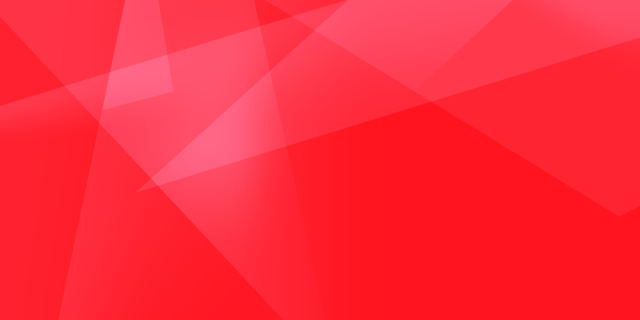
Write a Shadertoy shader that draws this background.

```glsl
// Overlapping translucent shards of pink light on a saturated red field.

// Soft half plane: 1 on the right-hand side of a -> b, with y pointing down.
float side(vec2 p, vec2 a, vec2 b) {
    vec2 d = normalize(b - a);
    float dist = d.x * (p.y - a.y) - d.y * (p.x - a.x);
    float soft = 0.8 / iResolution.y;
    return smoothstep(-soft, soft, dist);
}

float fadeOut(float start, float end, float x) {
    return 1.0 - smoothstep(start, end, x);
}

void mainImage(out vec4 fragColor, in vec2 fragCoord) {
    // Canvas spans 2 by 1, measured from the top left
    vec2 uv = fragCoord / iResolution.xy;
    vec2 p = vec2(2.0 * uv.x, 1.0 - uv.y);

    // Base level with a dim wash on the left
    float light = 0.08 + 0.05 * fadeOut(0.15, 0.65, p.x + 0.15 * p.y);

    // Large plane above the falling diagonal
    float diagonal = side(p, vec2(0.885, 1.0), vec2(0.0, 0.052));
    light += 0.07 * diagonal * fadeOut(0.7, 1.2, p.x);

    // Tall beam widening towards the bottom
    float beamLeft = side(p, vec2(0.182, 1.0), vec2(0.391, 0.0));
    float beam = beamLeft * side(p, vec2(0.794, 0.0), vec2(1.016, 1.0));
    light += beam * (0.015 + 0.05 * fadeOut(0.85, 1.5, p.x + 0.8 * p.y));

    // Small slanted pane at the top of the beam
    float pane = beamLeft * side(p, vec2(0.495, 0.0), vec2(0.542, 0.286))
               * side(p, vec2(0.542, 0.286), vec2(0.0, 0.427));
    light += 0.065 * pane;

    // Rising strip that fades below its upper edge
    float strip = side(p, vec2(0.0, 0.331), vec2(1.081, 0.0))
                * side(p, vec2(1.602, 0.0), vec2(1.302, 0.281));
    float depth = p.y - 0.331 + 0.306 * p.x;
    light += 0.09 * strip * fadeOut(0.0, 0.12 + 0.25 * p.x, depth);

    // Long wedge opening to the right
    float wedge = side(p, vec2(2.0, 0.117), vec2(0.424, 0.602))
                * side(p, vec2(0.424, 0.602), vec2(1.016, 0.065));
    light += 0.08 * wedge;

    // Large corner pane on the right
    float corner = side(p, vec2(1.935, 0.677), vec2(0.828, 0.0))
                 * side(p, vec2(2.0, 0.643), vec2(1.935, 0.677));
    light += 0.06 * corner;

    // Soft highlights: hot core and upper right corner
    vec2 core = p - vec2(0.68, 0.45);
    light += 0.11 * diagonal * exp(-dot(core, core) / 0.06) * fadeOut(0.72, 0.92, p.x);
    light += 0.08 * smoothstep(-0.03, 0.16, 0.69 * (p.x - 1.602) - p.y)
           * fadeOut(0.0, 0.28, p.y);

    fragColor = vec4(1.0, light, 1.27 * light + 0.02, 1.0);
}
```
